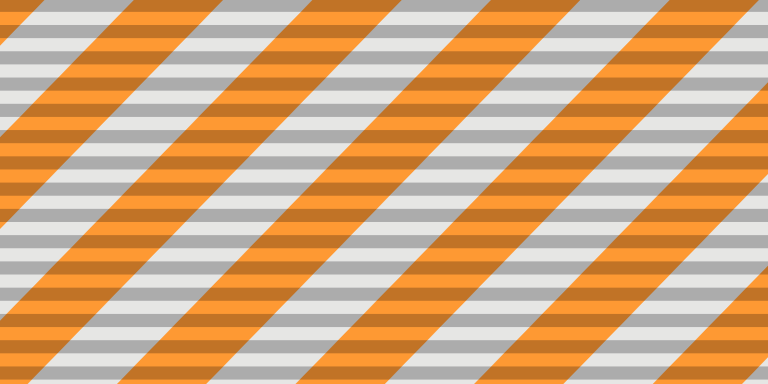
Give the GLSL for this pattern, as a Shadertoy shader.

```glsl
#define DIAGONAL_PERIOD 0.4651   // horizontal spacing, in canvas heights
#define DIAGONAL_START 0.3044    // left edge of a stripe on the bottom line
#define DIAGONAL_LEAN 0.9742     // horizontal shift per unit of height
#define BAR_PERIOD 0.0684
#define BAR_START 0.0115
#define PALE vec3(0.90, 0.90, 0.895)
#define GREY vec3(0.675, 0.675, 0.675)
#define ORANGE vec3(0.995, 0.60, 0.20)
#define BROWN vec3(0.755, 0.45, 0.15)

// Coverage of the first half of each unit cycle, smoothed over one pixel
float halfBand(float phase) {
    float inside = 0.25 - abs(fract(phase + 0.25) - 0.5);
    float pixel = length(vec2(dFdx(phase), dFdy(phase)));
    return clamp(0.5 + inside / pixel, 0.0, 1.0);
}

void mainImage(out vec4 fragColor, in vec2 fragCoord) {
    vec2 p = fragCoord / iResolution.y;

    // Slanted stripes and level bars
    float stripe = halfBand((p.x - DIAGONAL_LEAN * p.y - DIAGONAL_START) / DIAGONAL_PERIOD);
    float bar = halfBand((p.y - BAR_START) / BAR_PERIOD);

    // Bars darken both the ground and the stripes
    vec3 ground = mix(PALE, GREY, bar);
    vec3 paint = mix(ORANGE, BROWN, bar);
    fragColor = vec4(mix(ground, paint, stripe), 1.0);
}
```
